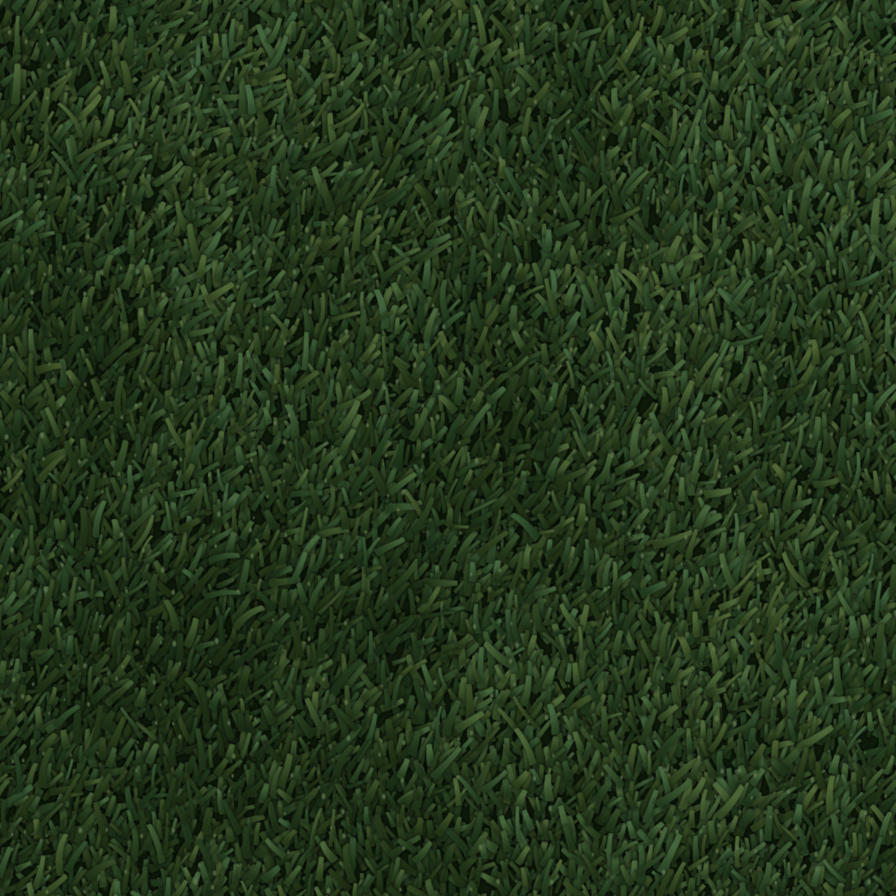
Write a WebGL 1 fragment shader that draws this texture.

```glsl
precision highp float;
uniform vec2 u_resolution;

const int LAYERS = 9;
const float GRID = 36.0;       // blade cells across the canvas
const float SPECK_GRID = 48.0; // pale tip cells across the canvas

const vec3 SOIL = vec3(0.05, 0.10, 0.035);
const vec3 LEAF = vec3(0.145, 0.228, 0.108);
const vec3 PALE = vec3(0.29, 0.40, 0.23);
const vec3 TIP = vec3(0.40, 0.48, 0.32);

vec4 hash4(vec2 p) {
  vec4 q = fract(p.xyxy * vec4(0.1031, 0.1030, 0.0973, 0.1099));
  q += dot(q, q.wzxy + 33.33);
  return fract((q.xxyz + q.yzzw) * q.zywx);
}

float valueNoise(vec2 p) {
  vec2 cell = floor(p);
  vec2 f = fract(p);
  f = f * f * (3.0 - 2.0 * f);
  float low = mix(hash4(cell).x, hash4(cell + vec2(1.0, 0.0)).x, f.x);
  float high = mix(hash4(cell + vec2(0.0, 1.0)).x, hash4(cell + 1.0).x, f.x);
  return mix(low, high, f.y);
}

// Broad light and dark areas of the lawn, centred near zero
float lawnPatch(vec2 uv) {
  float broad = valueNoise(uv * 3.5 + 7.0) - 0.5;
  float fine = valueNoise(uv * 9.0 + 31.0) - 0.5;
  return 0.24 * broad + 0.19 * fine + 0.14 * (uv.y - 0.5);
}

vec3 grassColor(float tone, float hue) {
  vec3 color = mix(SOIL, LEAF, clamp(tone * 2.0, 0.0, 1.0));
  color = mix(color, PALE, clamp(tone * 2.0 - 1.0, 0.0, 1.0));
  return color * mix(vec3(0.90, 1.0, 1.08), vec3(1.09, 1.0, 0.90), hue);
}

// Blade frame: x across the bent blade, y along it
vec2 bladeSpace(vec2 p, float angle, float bend) {
  float c = cos(angle);
  float s = sin(angle);
  vec2 q = vec2(c * p.x - s * p.y, s * p.x + c * p.y);
  q.x -= bend * q.y * q.y;
  return q;
}

// Tapered strip with blunt, slightly rounded ends
float bladeDistance(vec2 q, float halfLength, float halfWidth) {
  float along = clamp(q.y / halfLength, -1.0, 1.0);
  float corner = 0.45 * halfWidth;
  float width = halfWidth * mix(1.0, 0.7, 0.5 + 0.5 * along);
  vec2 edge = abs(q) - vec2(width, halfLength + halfWidth) + corner;
  return length(max(edge, 0.0)) + min(max(edge.x, edge.y), 0.0) - corner;
}

vec3 drawBlade(vec3 under, vec2 p, vec4 shape, vec4 look, float depth,
               float tint, float lean, float soft) {
  float angle = 0.22 + lean + 1.25 * (shape.z + shape.w - 1.0);
  float halfLength = mix(0.006, 0.020, look.x * look.x);
  float halfWidth = mix(0.0020, 0.0050, look.y);
  vec2 q = bladeSpace(p, angle, 16.0 * (look.z - 0.5));
  float d = bladeDistance(q, halfLength, halfWidth);

  float along = clamp(0.5 + 0.5 * q.y / halfLength, 0.0, 1.0);
  float across = clamp(q.x / halfWidth, -1.0, 1.0);
  float hue = fract(look.w * 7.31 + look.x);
  float tone = 0.42 + 0.48 * pow(look.w, 1.5) + 0.12 * depth + tint;
  tone *= mix(0.64, 1.10, along) * (1.0 - 0.06 * across);

  float shade = 1.0 - smoothstep(-0.001, 0.005, d);
  under *= 1.0 - 0.25 * shade;
  return mix(under, grassColor(tone, hue), smoothstep(soft, -soft, d));
}

vec3 drawLayer(vec3 color, vec2 uv, float layer, float tint, float lean, float soft) {
  vec2 grid = uv * GRID + hash4(vec2(layer, 5.0)).xy * 9.0 + 40.0;
  vec2 home = floor(grid);
  float depth = layer / float(LAYERS - 1);
  for (int j = 1; j >= -1; j--) {
    for (int i = -1; i <= 1; i++) {
      vec2 cell = home + vec2(float(i), float(j));
      vec4 shape = hash4(cell + layer * 61.0);
      vec4 look = hash4(cell + layer * 47.0 + 213.0);
      vec2 p = (grid - cell - mix(vec2(0.1), vec2(0.9), shape.xy)) / GRID;
      color = drawBlade(color, p, shape, look, depth, tint, lean, soft);
    }
  }
  return color;
}

// Small pale cut ends that catch the light
vec3 drawSpecks(vec3 color, vec2 uv, float soft) {
  vec2 grid = uv * SPECK_GRID;
  vec2 cell = floor(grid);
  vec4 rnd = hash4(cell + 517.0);
  vec2 p = (grid - cell - mix(vec2(0.2), vec2(0.8), rnd.xy)) / SPECK_GRID;
  float d = length(p * vec2(1.0, 0.7)) - mix(0.0008, 0.0022, rnd.w);
  float present = step(0.78, rnd.z);
  return mix(color, TIP, 0.7 * present * smoothstep(soft, -soft, d));
}

void main() {
  float size = min(u_resolution.x, u_resolution.y);
  vec2 uv = gl_FragCoord.xy / size;
  float soft = max(0.0013, 0.6 / size);
  float tint = lawnPatch(uv);
  float lean = 0.7 * (valueNoise(uv * 5.0 + 53.0) - 0.5);

  vec3 color = SOIL;
  for (int i = 0; i < LAYERS; i++) {
    color = drawLayer(color, uv, float(i), tint, lean, soft);
  }
  color = drawSpecks(color, uv, soft);
  gl_FragColor = vec4(color, 1.0);
}
```
